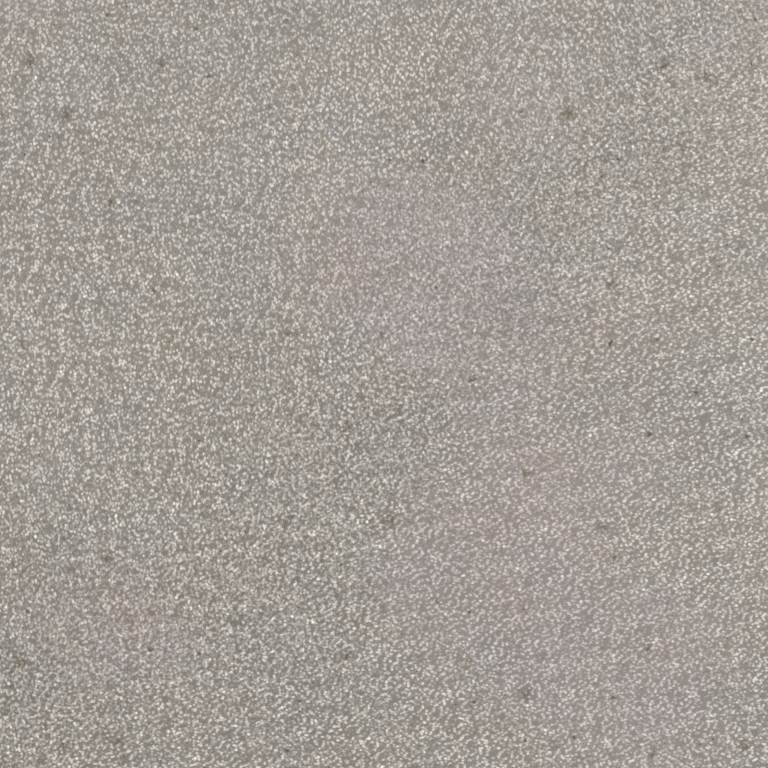
This texture is drawn by a three.js fragment shader. Its source:

```glsl
// Fine warm-grey granular carpet with faint mauve patches and sparse brown specks
#define GRAINS 260.0
#define STRETCH 1.1
#define GRAIN_CONTRAST 0.36
#define GAP_DEPTH 0.13
#define TINT_AMOUNT 0.04
#define CLOUD_AMOUNT 0.035
#define SPECK_GRID 17.0
#define SPECK_CHANCE 0.17
#define BASE_COLOR vec3(0.663, 0.641, 0.610)
#define MAUVE_SHIFT vec3(0.006, -0.004, 0.010)
#define SPECK_COLOR vec3(0.37, 0.33, 0.26)

varying vec2 vUv;

float hash(vec2 p) {
  return fract(sin(dot(p, vec2(127.1, 311.7))) * 43758.5453);
}

vec2 hash2(vec2 p) {
  return vec2(hash(p), hash(p + 57.3));
}

float valueNoise(vec2 p) {
  vec2 cell = floor(p);
  vec2 f = fract(p);
  f = f * f * (3.0 - 2.0 * f);
  float low = mix(hash(cell), hash(cell + vec2(1.0, 0.0)), f.x);
  float high = mix(hash(cell + vec2(0.0, 1.0)), hash(cell + 1.0), f.x);
  return mix(low, high, f.y);
}

// Octaves are turned against each other to hide the lattice
float fbm(vec2 p) {
  float sum = 0.0;
  float weight = 0.5;
  for (int i = 0; i < 4; i++) {
    p = mat2(1.6, 1.2, -1.2, 1.6) * p + 7.1;
    sum += weight * valueNoise(p);
    weight *= 0.5;
  }
  return sum / 0.9375;
}

// Sum of soft jittered grains: x = tone, y = warmth, z = gap (all centred)
vec3 grainField(vec2 p) {
  vec2 cell = floor(p);
  vec3 sum = vec3(0.0);
  for (int y = -1; y <= 1; y++) {
    for (int x = -1; x <= 1; x++) {
      vec2 id = cell + vec2(float(x), float(y));
      vec2 d = id + hash2(id) - p;
      float w = exp(-5.0 * dot(d, d));
      sum += w * vec3(hash(id + 13.7) - 0.5, hash(id + 91.9) - 0.5, 1.0);
    }
  }
  return vec3(sum.xy, 0.68 - smoothstep(0.1, 0.95, sum.z));
}

// Sparse soft specks, a few of them larger and fainter
float specks(vec2 uv) {
  vec2 p = uv * SPECK_GRID;
  vec2 id = floor(p);
  float present = step(hash(id + 3.3), SPECK_CHANCE);
  float size = hash(id + 8.8);
  float radius = mix(0.04, 0.15, size * size * size);
  vec2 d = fract(p) - mix(vec2(0.3), vec2(0.7), hash2(id + 21.0));
  d += 0.08 * (vec2(valueNoise(p * 9.0), valueNoise(p * 9.0 + 40.0)) - 0.5);
  float shape = exp(-dot(d, d) / (radius * radius));
  return present * shape * mix(0.8, 0.4, size);
}

void main() {
  vec2 uv = vUv;

  // Pile leans slightly upright at upper left and sideways at lower right
  float lean = smoothstep(-0.5, 0.5, uv.x - uv.y + 0.5 * (fbm(uv * 1.5) - 0.5));
  vec2 upright = uv * GRAINS * vec2(STRETCH, 1.0 / STRETCH);
  vec2 sideways = uv * GRAINS * vec2(1.0 / STRETCH, STRETCH);
  vec3 tall = grainField(mat2(0.8, 0.6, -0.6, 0.8) * upright);
  vec3 wide = grainField(mat2(0.6, -0.8, 0.8, 0.6) * sideways + 300.0);
  vec3 grain = mix(tall, wide, lean) / length(vec2(lean, 1.0 - lean));

  // Broad wear: smoother mauve patches, drifting light and fine mottling
  float mauve = smoothstep(0.52, 0.78, fbm(uv * 1.6 + 4.7));
  float drift = 0.016 * (uv.x + uv.y - 1.0);
  float cloud = CLOUD_AMOUNT * (fbm(uv * 4.0 + 11.0) - 0.5);
  float mottle = 0.04 * (fbm(uv * 26.0 + 17.0) - 0.5);
  float contrast = mix(1.0, 0.8, mauve) * mix(1.08, 0.92, uv.y);

  // Light and colour
  float light = grain.x * GRAIN_CONTRAST - grain.z * GAP_DEPTH;
  vec3 color = BASE_COLOR + light * contrast + drift + cloud + mottle;
  float warmth = grain.y + 0.6 * (fbm(uv * 8.0 + 31.0) - 0.5);
  color += warmth * TINT_AMOUNT * vec3(0.7, 0.0, -1.0);
  color += MAUVE_SHIFT * mauve;
  color = mix(color, SPECK_COLOR + 0.5 * light, specks(uv));

  gl_FragColor = vec4(clamp(color, 0.0, 1.0), 1.0);
}
```
